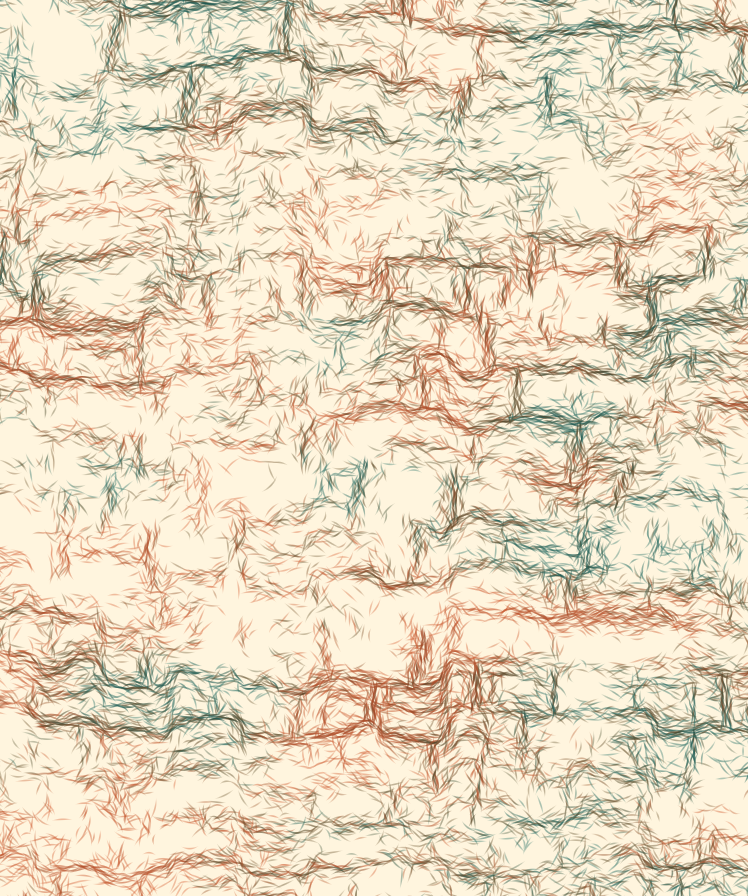
Reproduce this texture procedurally as a Shadertoy shader.

```glsl
// Fine coloured hairs on cream paper, gathered along a warped, broken
// brickwork of cracks. Each grid cell scatters a few curved strokes whose
// density and direction follow the nearest crack.

float hash(vec2 p) {
    return fract(sin(dot(p, vec2(127.1, 311.7))) * 43758.5453);
}

float noise(vec2 p) {
    vec2 i = floor(p), f = fract(p);
    f = f * f * (3.0 - 2.0 * f);
    return mix(mix(hash(i), hash(i + vec2(1, 0)), f.x),
               mix(hash(i + vec2(0, 1)), hash(i + vec2(1, 1)), f.x), f.y);
}

// Vertical displacement: steep steps along x plus small waves
float lift(vec2 p) {
    float u = p.x * 13.0;
    float steps = floor(u) + smoothstep(0.3, 0.7, fract(u));
    return 0.045 * noise(vec2(steps, p.y * 7.0))
         + 0.018 * noise(p * vec2(34.0, 22.0) + 8.0);
}

// Ink of the level (x) and upright (y) cracks of one brick layer
vec2 cracks(vec2 p, vec2 size, float slope, float seed) {
    vec2 q = p / size;
    float joint = floor(q.y + 0.5);
    float row = floor(q.y);
    float level = abs(q.y - joint) * size.y * inversesqrt(1.0 + slope * slope);
    float levelInk = smoothstep(0.2, 0.7, noise(vec2(q.x * 0.9, joint * 7.0 + seed)));
    q.x += hash(vec2(row, seed)) * 5.0;
    float column = floor(q.x + 0.5);
    float upright = abs(q.x - column) * size.x;
    float uprightInk = smoothstep(0.3, 0.9, hash(vec2(column, row + seed)));
    return vec2(levelInk * exp(-level / 0.0068), uprightInk * exp(-upright / 0.0065));
}

// Darker horizontal belts over cloudy variation
float belts(vec2 p) {
    vec3 d = (p.y - vec3(1.0, 0.68, 0.2)) / vec3(0.03, 0.04, 0.045);
    float belt = dot(exp(-d * d), vec3(0.55, 0.3, 0.5));
    float pale = exp(-pow((p.y - 0.83) / 0.08, 2.0));
    return 0.6 + 0.65 * noise(p * vec2(4.0, 8.0) + 3.0) + belt - 0.25 * pale;
}

// Teal through olive brown to orange red
vec3 pigment(float hue) {
    vec3 color = mix(vec3(0.16, 0.46, 0.42), vec3(0.45, 0.37, 0.22), smoothstep(0.18, 0.42, hue));
    return mix(color, vec3(0.86, 0.38, 0.20), smoothstep(0.46, 0.78, hue));
}

void mainImage(out vec4 fragColor, in vec2 fragCoord) {
    float pixel = 1.0 / iResolution.y;
    vec2 p = fragCoord * pixel;
    vec3 color = vec3(1.0, 0.96, 0.87);
    const float cell = 0.007;
    vec2 home = floor(p / cell);

    for (int j = -2; j <= 2; j++)
    for (int i = -2; i <= 2; i++) {
        vec2 id = home + vec2(i, j);
        vec2 c = (id + 0.5) * cell;

        // Crack field at the cell
        float rise = lift(c);
        float slope = (lift(c + vec2(0.004, 0.0)) - rise) / 0.004;
        vec2 sway = vec2(0.03 * noise(c * vec2(9.0, 18.0) + 40.0), rise);
        vec2 ink2 = max(cracks(c + sway, vec2(0.098, 0.056), slope, 3.0),
                        0.65 * cracks(c + sway * 1.2, vec2(0.061, 0.033), slope, 71.0));
        float ink = max(ink2.x, ink2.y) * belts(c);
        if (ink < 0.04) continue;
        float heading = ink2.y > ink2.x ? 1.57 : atan(-slope);
        float hue = 0.06 + noise(c * vec2(8.0, 13.0) + 17.0);

        // Hairs of the cell
        for (int k = 0; k < 3; k++) {
            vec2 key = id + float(k) * vec2(37.3, 91.7);
            if (hash(key + 5.1) > ink * 1.35) continue;
            vec2 seat = (id + vec2(hash(key), hash(key + 11.3))) * cell;
            float r = hash(key + 23.9);
            float turn = heading + (r - 0.5) * mix(1.9, 0.6, min(ink, 1.0));
            vec2 along = vec2(cos(turn), sin(turn));
            vec2 d = p - seat;
            float reach = mix(0.007, 0.0138, hash(key + 31.7));
            float t = dot(d, along) / reach;
            if (abs(t) > 1.0) continue;
            float bend = (fract(r * 17.0) - 0.5) * 0.006;
            float off = abs(dot(d, vec2(-along.y, along.x)) - bend * t * t);
            float width = 0.0009 * (1.0 - t * t);
            float cover = clamp((width - off) / pixel + 0.5, 0.0, 1.0) * (1.0 - t * t);
            vec3 hair = pigment(hue + (fract(r * 53.0) - 0.5) * 0.5);
            hair *= 1.0 - 0.25 * min(ink, 1.0);
            color = mix(color, hair, cover * (0.36 + 0.34 * min(ink, 1.0)));
        }
    }
    fragColor = vec4(color, 1.0);
}
```
